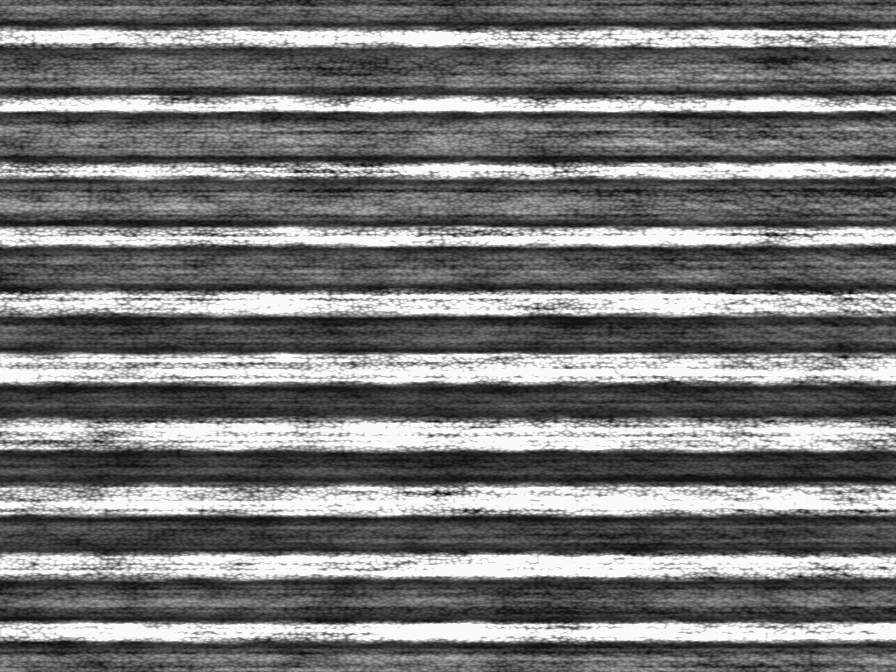
Give the GLSL for this texture, as a Shadertoy shader.

```glsl
// Ten bright horizontal bands on dark, streaky troughs, in neutral grey.
// Band width swells and shrinks down the canvas; layered sines give the
// streaks, and stretched cellular noise gives the clouds, wisps and grain.

vec2 hash2(vec2 cell) {
    vec3 q = fract(cell.xyx * vec3(0.1031, 0.1030, 0.0973));
    q += dot(q, q.yzx + 33.33);
    return fract((q.xx + q.yz) * q.zy);
}

// Distance to the nearest jittered cell point, shifted to centre on zero
float cellular(vec2 p) {
    vec2 cell = floor(p), f = fract(p);
    float nearest = 2.0;
    for (int j = -1; j <= 1; j++)
        for (int i = -1; i <= 1; i++) {
            vec2 offset = vec2(i, j);
            nearest = min(nearest, length(offset + hash2(cell + offset) - f));
        }
    return 0.43 - nearest;
}

// Long, nearly level lines of many spacings, fading in and out along x
float streaks(vec2 p) {
    float sum = 0.0, freq = 130.0;
    for (int i = 0; i < 8; i++) {
        float k = float(i);
        float fade = 0.65 + 0.35 * sin(p.x * (2.0 + k) + 1.7 * k);
        sum += fade * sin(freq * p.y + 2.4 * k * k + 0.5 * sin(3.0 * p.x + k));
        freq *= 1.31;
    }
    return sum;
}

void mainImage(out vec4 fragColor, in vec2 fragCoord) {
    vec2 p = fragCoord / iResolution.y;

    // Band coordinate: whole numbers fall on band centres, counted from the top
    float t = (1.0 - p.y) * 10.18 - 0.583;
    float d = abs(t - floor(t + 0.5));
    float wave = cos((t - 1.5) * 0.683);

    // Bands, widest a little below the middle, with slightly ragged edges
    float halfWidth = 0.16 - 0.07 * wave;
    float ragged = d + 0.05 * cellular(p * vec2(14.0, 110.0));
    float band = 1.0 - smoothstep(halfWidth - 0.06, halfWidth + 0.06, ragged);

    // Troughs, lifted to mid grey where the bands are thin
    float lift = (0.5 + 0.5 * wave) * smoothstep(halfWidth, 0.42, d);
    float trough = mix(0.21, 0.43, lift);
    float rim = (d - halfWidth - 0.09) / 0.05;
    trough -= 0.07 * exp(-rim * rim);

    // Bands glow near the centre of the canvas and dim where they are wide
    float glow = (p.x - 0.69) / 0.2;
    float bright = 0.92 + 0.08 * wave + 0.16 * exp(-glow * glow);
    float tone = mix(trough, bright, band);

    // Streaks, drifting clouds, wisps and fine grain
    float texture1 = 0.12 * streaks(p);
    texture1 += 0.65 * cellular(p * vec2(6.0, 20.0));
    texture1 += 0.55 * cellular(p * vec2(20.0, 90.0) + 7.0);
    texture1 += 0.70 * cellular(p * vec2(120.0, 250.0) + 31.0);

    // Fine slanted ripples toward the right side
    float ripple = sin(430.0 * (p.y + 0.35 * p.x) + 2.0 * sin(9.0 * p.x));
    texture1 += 0.10 * ripple * smoothstep(0.6, 1.2, p.x);

    tone *= 1.0 + texture1;
    fragColor = vec4(vec3(clamp(tone, 0.08, 0.98)), 1.0);
}
```
